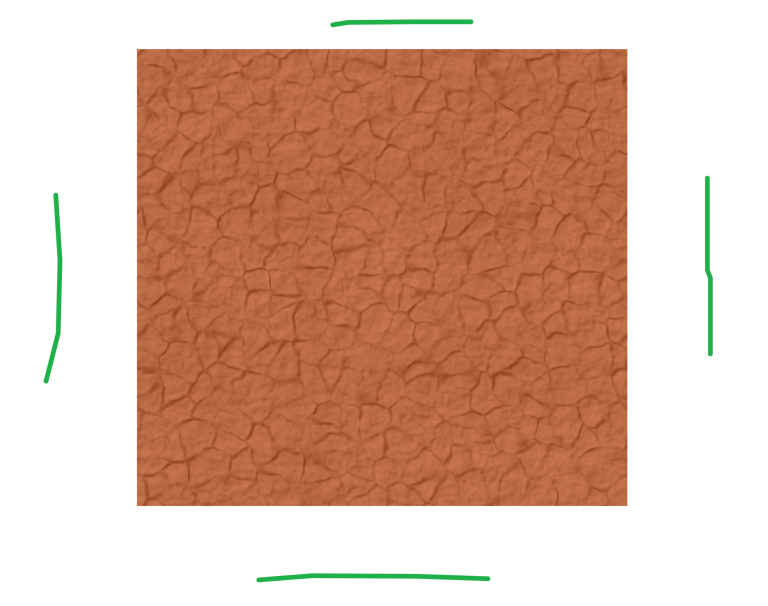
Give the GLSL for this texture, as a WebGL 1 fragment shader.

```glsl
precision highp float;
// Draws a square of rough terracotta plaster on white, with a green pen stroke on each side.
uniform vec2 u_resolution;

const float ASPECT = 1.267;
const vec2 PANEL_MIN = vec2(0.226, 0.165);
const vec2 PANEL_MAX = vec2(1.035, 0.919);
const vec2 LUMP_COUNT = vec2(18.0, 17.0);
const vec3 PAPER = vec3(1.0);
const vec3 PEN_GREEN = vec3(0.12, 0.69, 0.29);
const vec3 CLAY_DARK = vec3(0.55, 0.25, 0.11);
const vec3 CLAY_LIGHT = vec3(0.785, 0.465, 0.31);

// Random pair for a lattice cell, repeating after a whole period.
vec2 hashWrapped(vec2 cell, vec2 period) {
  vec2 id = floor(mod(cell + 0.5, period));
  vec2 mixed = vec2(dot(id, vec2(127.1, 311.7)), dot(id, vec2(269.5, 183.3)));
  return fract(sin(mixed + period.x) * 43758.5);
}

float cornerSlope(vec2 cell, vec2 corner, vec2 f, vec2 period) {
  float angle = 6.2832 * hashWrapped(cell + corner, period).x;
  return dot(vec2(cos(angle), sin(angle)), f - corner);
}

// Periodic gradient noise, roughly -0.7 to 0.7.
float gradientNoise(vec2 q, float count) {
  vec2 period = vec2(count);
  vec2 cell = floor(q * count);
  vec2 f = fract(q * count);
  vec2 u = f * f * f * (f * (f * 6.0 - 15.0) + 10.0);
  float low = mix(cornerSlope(cell, vec2(0.0, 0.0), f, period),
                  cornerSlope(cell, vec2(1.0, 0.0), f, period), u.x);
  float high = mix(cornerSlope(cell, vec2(0.0, 1.0), f, period),
                   cornerSlope(cell, vec2(1.0, 1.0), f, period), u.x);
  return mix(low, high, u.y);
}

// Gap between the two nearest cell centres: zero on a crease.
float creaseGap(vec2 q, vec2 period) {
  vec2 cell = floor(q * period);
  vec2 f = fract(q * period);
  float nearest = 8.0;
  float second = 8.0;
  for (int y = -1; y <= 1; y++) {
    for (int x = -1; x <= 1; x++) {
      vec2 offset = vec2(float(x), float(y));
      float d = length(offset + hashWrapped(cell + offset, period) - f);
      second = min(second, max(nearest, d));
      nearest = min(nearest, d);
    }
  }
  return second - nearest;
}

vec2 warp(vec2 q, float count) {
  return vec2(gradientNoise(q, count), gradientNoise(q, count + 1.0));
}

// Returns relief height in x and crease depth in y.
vec2 plasterRelief(vec2 q) {
  vec2 bent = q + 0.022 * warp(q, 13.0) + 0.008 * warp(q, 41.0);
  float broken = smoothstep(-0.3, 0.3, gradientNoise(q, 15.0));
  float crease = 1.0 - smoothstep(0.0, 0.22, creaseGap(bent, LUMP_COUNT));
  float fineCrease = 1.0 - smoothstep(0.0, 0.28, creaseGap(bent, 2.0 * LUMP_COUNT));
  float depth = crease * mix(0.25, 1.0, broken) + 0.3 * fineCrease * (1.0 - broken);
  float rough = 0.42 * gradientNoise(q, 29.0) + 0.17 * gradientNoise(q, 71.0);
  return vec2(rough - 0.5 * depth, depth);
}

// Light comes from the lower right; faces to the upper left fall in shade.
vec3 plasterColor(vec2 q, vec2 towardShade) {
  vec2 relief = plasterRelief(q);
  float fall = relief.x - plasterRelief(q + towardShade).x;
  float tone = 0.81 - 1.2 * max(fall, 0.0) + 0.7 * max(-fall, 0.0);
  tone -= 0.3 * relief.y;
  tone += 0.1 * gradientNoise(q, 5.0) + 0.1 * gradientNoise(q, 137.0);
  return mix(CLAY_DARK, CLAY_LIGHT, clamp(tone, 0.0, 1.08));
}

float segmentDistance(vec2 p, vec2 a, vec2 b) {
  vec2 along = b - a;
  float t = clamp(dot(p - a, along) / dot(along, along), 0.0, 1.0);
  return length(p - a - along * t);
}

float strokeDistance(vec2 p, vec2 a, vec2 b, vec2 c, vec2 d) {
  float ends = min(segmentDistance(p, a, b), segmentDistance(p, c, d));
  return min(ends, segmentDistance(p, b, c));
}

float boxDistance(vec2 p, vec2 low, vec2 high) {
  vec2 outside = abs(p - 0.5 * (low + high)) - 0.5 * (high - low);
  return max(outside.x, outside.y);
}

float coverage(float distance, float soft) {
  return 1.0 - smoothstep(-soft, soft, distance);
}

void main() {
  vec2 p = gl_FragCoord.xy / u_resolution * vec2(ASPECT, 1.0);
  float soft = 0.75 / u_resolution.y;

  // Plaster square
  vec2 q = (p - PANEL_MIN) / (PANEL_MAX - PANEL_MIN);
  vec3 clay = plasterColor(q, vec2(-0.0045, 0.006));
  vec3 color = mix(PAPER, clay, coverage(boxDistance(p, PANEL_MIN, PANEL_MAX), soft));

  // Pen strokes: top, left, right, bottom
  float pen = strokeDistance(p, vec2(0.549, 0.959), vec2(0.574, 0.963), vec2(0.68, 0.964), vec2(0.777, 0.964));
  pen = min(pen, strokeDistance(p, vec2(0.092, 0.678), vec2(0.099, 0.57), vec2(0.096, 0.45), vec2(0.076, 0.371)));
  pen = min(pen, strokeDistance(p, vec2(1.167, 0.706), vec2(1.167, 0.554), vec2(1.172, 0.541), vec2(1.172, 0.416)));
  pen = min(pen, strokeDistance(p, vec2(0.427, 0.043), vec2(0.515, 0.05), vec2(0.69, 0.049), vec2(0.805, 0.045)));
  color = mix(color, PEN_GREEN, coverage(pen - 0.0039, soft));

  gl_FragColor = vec4(color, 1.0);
}
```
